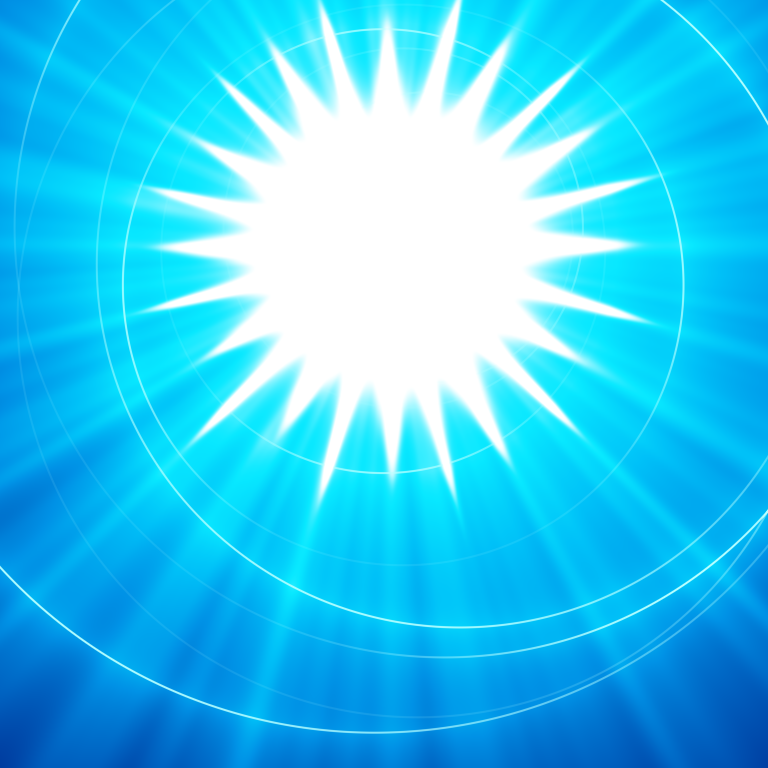
Write a Shadertoy shader that draws this background.

```glsl
#define SUN vec2(0.509, 0.676)
#define CORE_SIZE 0.165
#define CORE_GAIN 0.60
#define FALLOFF 1.36
#define RAY_COUNT 24
#define RAY_LENGTH 0.30
#define RAY_GAIN 0.26
#define BEAM_GAIN 0.11
#define STREAK_GAIN 0.15
#define LINE_WIDTH 0.0013
#define HALO_WIDTH 0.028
#define HALO_GAIN 0.15

const float TAU = 6.2831853;
const int RING_COUNT = 8;

// Ring centre and radius
const vec3 RINGS[RING_COUNT] = vec3[](
    vec3(0.499, 0.673, 0.289), vec3(0.525, 0.629, 0.365),
    vec3(0.579, 0.704, 0.560), vec3(0.599, 0.656, 0.473),
    vec3(0.488, 0.706, 0.660), vec3(0.544, 0.587, 0.521),
    vec3(0.525, 0.703, 0.234), vec3(0.557, 0.691, 0.189));

// Direction of the bright arc, number of bright arcs, strength
const vec3 ARCS[RING_COUNT] = vec3[](
    vec3(-1.57, 2.0, 0.75), vec3(0.10, 2.0, 0.80),
    vec3(-0.95, 2.0, 1.00), vec3(-1.85, 1.0, 0.90),
    vec3(-2.25, 1.0, 0.95), vec3(0.65, 1.0, 0.95),
    vec3(0.30, 1.0, 0.30), vec3(-1.20, 2.0, 0.25));

float hash(float n) {
    return fract(sin(n * 12.99) * 4375.85);
}

vec2 gradient(vec2 cell) {
    float angle = TAU * hash(dot(cell, vec2(1.37, 7.91)));
    return vec2(cos(angle), sin(angle));
}

float gradientNoise(vec2 p) {
    vec2 i = floor(p), f = fract(p);
    vec2 u = f * f * f * (f * (f * 6.0 - 15.0) + 10.0);
    vec2 e = vec2(1.0, 0.0);
    float low = mix(dot(gradient(i), f), dot(gradient(i + e), f - e), u.x);
    float high = mix(dot(gradient(i + e.yx), f - e.yx),
                     dot(gradient(i + 1.0), f - 1.0), u.x);
    return mix(low, high, u.y);
}

// Light level to colour, from deep blue to white
vec3 lightRamp(float level) {
    vec3 c = mix(vec3(0.0, 0.22, 0.61), vec3(0.0, 0.39, 0.76), clamp(level / 0.2, 0.0, 1.0));
    c = mix(c, vec3(0.0, 0.57, 0.90), clamp((level - 0.2) / 0.2, 0.0, 1.0));
    c = mix(c, vec3(0.0, 0.75, 0.97), clamp((level - 0.4) / 0.2, 0.0, 1.0));
    c = mix(c, vec3(0.03, 0.91, 1.0), clamp((level - 0.6) / 0.2, 0.0, 1.0));
    return mix(c, vec3(1.0), smoothstep(0.79, 1.04, level));
}

// White spikes near the sun (x) and long soft beams (y)
vec2 sunRays(vec2 p) {
    vec2 light = vec2(0.0);
    for (int i = 0; i < RAY_COUNT; i++) {
        float id = float(i);
        float angle = TAU * (id + 0.16 * (hash(id + 3.0) - 0.5)) / float(RAY_COUNT);
        vec2 dir = vec2(cos(angle), sin(angle));
        float along = dot(p, dir);
        if (along <= 0.0) continue;
        float across = abs(p.x * dir.y - p.y * dir.x);
        float odd = mod(id, 2.0);
        float reach = RAY_LENGTH + 0.06 * odd + 0.05 * hash(id + 9.0);
        float taper = max(1.0 - along / reach, 0.0);
        float width = 0.0022 + mix(0.034, 0.018, odd) * taper;
        float spike = exp(-pow(across / width, 2.0)) * smoothstep(0.0, 0.3, taper);
        float spread = along * mix(0.018, 0.042, hash(id + 5.0)) + 0.001;
        float beam = exp(-pow(across / spread, 2.0)) * smoothstep(0.08, 0.3, along);
        light += vec2(spike, beam * (0.35 + 0.65 * hash(id + 7.0)));
    }
    return light;
}

// Thin line (x) and surrounding halo (y) of one ring
vec2 ringLight(vec2 uv, vec3 ring, vec3 arc, float pixel) {
    vec2 q = uv - ring.xy;
    float d = abs(length(q) - ring.z);
    float facing = 0.5 + 0.5 * cos(arc.y * (atan(q.y, q.x) - arc.x));
    float bright = arc.z * pow(facing, 2.5);
    float width = max(LINE_WIDTH, 0.7 * pixel);
    float line = 1.0 - smoothstep(width * 0.3, width * 1.7, d);
    return vec2(line * (0.10 + 0.90 * bright), bright * exp(-d / HALO_WIDTH));
}

void mainImage(out vec4 fragColor, in vec2 fragCoord) {
    float size = min(iResolution.x, iResolution.y);
    vec2 uv = (fragCoord - 0.5 * iResolution.xy) / size + 0.5;
    vec2 p = uv - SUN;
    float r = length(p);
    vec2 dir = p / max(r, 0.0001);

    // Broad glow and core
    float level = min(0.82, 0.84 - FALLOFF * (r - 0.28));
    level += CORE_GAIN * exp(-pow(r / CORE_SIZE, 2.0));

    // Rays, beams and angular streaks
    vec2 rays = sunRays(p);
    float streaks = gradientNoise(dir * 8.0 + 20.0) + 0.5 * gradientNoise(dir * 19.0 + 50.0);
    level += RAY_GAIN * rays.x + BEAM_GAIN * (rays.y - 0.3);
    level += STREAK_GAIN * streaks * smoothstep(0.1, 0.35, r);

    // Rings
    vec2 rings = vec2(0.0);
    for (int i = 0; i < RING_COUNT; i++) {
        rings += ringLight(uv, RINGS[i], ARCS[i], 1.0 / size);
    }
    level += HALO_GAIN * rings.y * smoothstep(0.2, 0.5, r);

    vec3 color = lightRamp(level);
    color = mix(color, vec3(0.72, 1.0, 1.0), min(rings.x, 1.0) * (1.0 - smoothstep(0.9, 1.05, level)));
    fragColor = vec4(color, 1.0);
}
```
